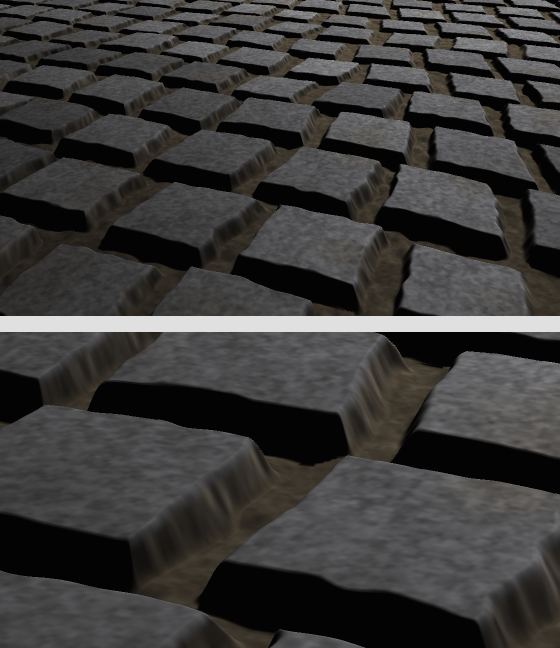
Top: the whole. Bottom: its middle third, enlarged.
Reproduce this texture procedurally as a Shadertoy shader.

```glsl
// Worn granite cobblestones in perspective, lit from beyond, with earth in the joints.

const float HORIZON = 1.363;              // in canvas heights
const float FOCAL = 2.1;
const float ROW_ANGLE = 0.46;
const vec2 PITCH = vec2(0.41, 0.415);     // stone spacing along and across rows
const float ROW_PHASE = 0.4;
const float HALF_SIZE = 0.462;            // in cells
const float BEVEL = 0.085;
const float CORNER = 0.06;
const float STONE_HEIGHT = 0.055;         // camera height is 1
const float FAR_FLATTENING = 0.30;
const float MAX_HEIGHT = 0.072;
const int MARCH_STEPS = 32;
const int SHADOW_STEPS = 8;
const int SAMPLES = 2;                    // per axis
const vec2 LIGHT_GROUND = vec2(0.62, 0.78);
const float LIGHT_RISE = 0.85;
const float EXPOSURE = 0.92;
const vec3 GRANITE = vec3(0.420, 0.424, 0.434);
const vec3 FLANK = vec3(0.43, 0.40, 0.355);
const vec3 EARTH = vec3(0.38, 0.34, 0.275);
const vec3 RUST = vec3(0.40, 0.37, 0.32);
const vec3 SHADE = vec3(0.015, 0.012, 0.011);

float hash(vec2 p) {
    vec3 a = fract(vec3(p.xyx) * 0.1031);
    a += dot(a, a.yzx + 33.33);
    return fract((a.x + a.y) * a.z);
}

float noise(vec2 p) {
    vec2 i = floor(p), f = fract(p);
    f = f * f * (3.0 - 2.0 * f);
    return mix(mix(hash(i), hash(i + vec2(1, 0)), f.x),
               mix(hash(i + vec2(0, 1)), hash(i + vec2(1, 1)), f.x), f.y);
}

// Ground position in axes along and across the rows, gently warped
vec2 paving(vec2 p) {
    float c = cos(ROW_ANGLE), s = sin(ROW_ANGLE);
    vec2 q = vec2(c * p.x - s * p.y, s * p.x + c * p.y);
    return q + 0.018 * sin(q.yx * vec2(5.3, 4.1) + vec2(0.0, 1.7));
}

// Surface height; id names the stone, body is 0 in a joint and 1 on a top
float surface(vec2 p, out vec2 id, out float body) {
    vec2 q = paving(p);
    vec2 g = q / PITCH;
    g.y -= ROW_PHASE;
    float row = floor(g.y);
    float lean = 0.08 + 0.22 * smoothstep(0.1, 0.9, p.x);
    g.x += 1.18 - 0.33 * row - 0.22 * (1.0 - mod(row, 2.0)) + lean * (g.y - row - 0.5);
    id = floor(g);
    vec2 r = vec2(hash(id + 17.0), hash(id + 71.0)) - 0.5;
    vec2 c = g - id - 0.5 - 0.05 * r;
    c += 0.16 * r.x * vec2(-c.y, c.x) + 0.2 * r.y * c.x * c.yx;
    vec2 b = abs(c) - (HALF_SIZE + 0.06 * (r.yx - 0.2)) + CORNER;
    float d = length(max(b, 0.0)) + min(max(b.x, b.y), 0.0) - CORNER;
    float rough = noise(q * 22.0);
    d += 0.045 * (rough - 0.4);
    body = smoothstep(0.0, -BEVEL, d);
    float top = STONE_HEIGHT * (1.0 + 0.3 * r.y) * (1.0 - FAR_FLATTENING * smoothstep(2.0, 5.0, p.y));
    top += 0.02 * dot(c, r) - 0.012 * dot(c, c);
    return mix(0.009 * rough, top + 0.001 * rough, body);
}

float height(vec2 p) {
    vec2 id;
    float body;
    return surface(p, id, body);
}

// Fraction of light reaching a point
float sunlight(vec2 p, float h) {
    float lit = 1.0;
    for (int i = 1; i <= SHADOW_STEPS; i++) {
        float t = float(i) * 0.01;
        float over = height(p + LIGHT_GROUND * t) - h - LIGHT_RISE * t;
        lit = min(lit, 1.0 - smoothstep(0.0, 0.008, over));
    }
    return lit;
}

vec3 render(vec2 view, vec2 uv) {
    // A ray meets the plane at height h at far * (1 - h)
    vec2 far = vec2(view.x, FOCAL) / (HORIZON - view.y);
    float layer = MAX_HEIGHT / float(MARCH_STEPS);
    float h = MAX_HEIGHT, gap = 1.0, lastGap = 1.0;
    for (int i = 0; i < MARCH_STEPS; i++) {
        gap = h - height(far * (1.0 - h));
        if (gap <= 0.0) break;
        lastGap = gap;
        h -= layer;
    }
    if (gap <= 0.0) h += layer * gap / (gap - lastGap);
    vec2 p = far * (1.0 - h), id;
    float body;
    float z = surface(p, id, body);

    // Diffuse light
    vec2 e = vec2(0.004, 0.0);
    vec2 slope = vec2(height(p + e) - height(p - e), height(p + e.yx) - height(p - e.yx)) / (2.0 * e.x);
    vec3 n = normalize(vec3(-slope, 1.0));
    float diffuse = max(dot(n, normalize(vec3(LIGHT_GROUND, LIGHT_RISE))), 0.0) * sunlight(p, z + 0.002);

    // Granite grain, streaked flanks, earth
    vec2 q = paving(p);
    float grain = 0.45 * noise(q * 65.0) + 0.35 * noise(q * 130.0) + 0.2 * noise(q * 14.0);
    float streak = noise(q * vec2(9.0, 60.0));
    vec3 stone = GRANITE * (0.84 + 0.3 * hash(id + 5.0));
    stone = mix(stone, RUST, 0.4 * smoothstep(0.6, 0.9, noise(q * 5.0 + 9.0)));
    vec3 color = mix(EARTH, FLANK * (0.4 + 0.8 * streak), smoothstep(0.05, 0.35, body));
    color = mix(color, stone, smoothstep(0.7, 0.95, body)) * (0.68 + 0.64 * grain);

    // Light pools toward the far right
    float pool = mix(0.64, 1.06, smoothstep(0.0, 0.75, uv.x)) * mix(0.86, 1.45, uv.y * uv.y);
    return SHADE + color * pool * diffuse * 1.25 * EXPOSURE * mix(0.8, 1.0, body);
}

void mainImage(out vec4 fragColor, in vec2 fragCoord) {
    vec3 sum = vec3(0.0);
    for (int k = 0; k < SAMPLES * SAMPLES; k++) {
        vec2 offset = (vec2(k % SAMPLES, k / SAMPLES) + 0.5) / float(SAMPLES) - 0.5;
        vec2 uv = (fragCoord + offset) / iResolution.xy;
        vec2 view = vec2((uv.x - 0.5) * iResolution.x / iResolution.y, uv.y);
        sum += render(view, uv);
    }
    fragColor = vec4(sum / float(SAMPLES * SAMPLES), 1.0);
}
```
